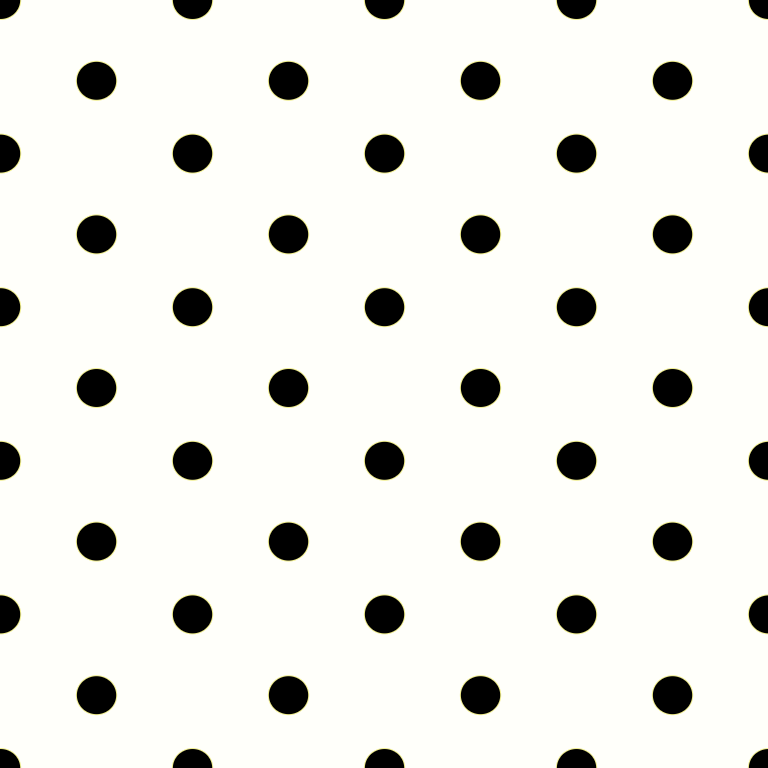
Give the GLSL for this pattern, as a WebGL 2 fragment shader.

```glsl
#version 300 es
precision highp float;

uniform vec2 u_resolution;
out vec4 fragColor;

// Layout, in canvas units
const vec2 REPEATS = vec2(4.0, 5.0);
const vec2 PATTERN_SHIFT = vec2(0.0007, 0.0);
const vec2 STAGGER = vec2(0.5, 0.474);      // second lattice, in cells
const vec2 DOT_RADII = vec2(0.0269, 0.0260);
const float RIM_WIDTH = 0.0013;

// Colours
const vec3 PAPER_COLOR = vec3(1.0, 1.0, 0.98);
const vec3 RIM_COLOR = vec3(0.94, 0.93, 0.56);
const vec3 DOT_COLOR = vec3(0.0);

// Approximate signed distance to an axis-aligned ellipse
float ellipseDistance(vec2 p, vec2 radii) {
    float k = length(p / radii);
    float slope = length(p / (radii * radii));
    return k * (k - 1.0) / max(slope, 1e-4);
}

// Offset from the nearest dot of a wrapping lattice
vec2 nearestDot(vec2 uv, vec2 cellOffset) {
    vec2 cell = fract(uv * REPEATS - cellOffset + 0.5) - 0.5;
    return cell / REPEATS;
}

float coverage(float dist, float pixel) {
    return clamp(0.5 - dist / pixel, 0.0, 1.0);
}

void main() {
    vec2 uv = gl_FragCoord.xy / u_resolution - PATTERN_SHIFT;
    float pixel = 1.0 / min(u_resolution.x, u_resolution.y);

    // Two staggered lattices of dots
    float dist = 1.0;
    for (int i = 0; i < 2; i++) {
        vec2 p = nearestDot(uv, float(i) * STAGGER);
        dist = min(dist, ellipseDistance(p, DOT_RADII));
    }

    // Rim, then the dot inside it
    vec3 color = mix(PAPER_COLOR, RIM_COLOR, coverage(dist, pixel));
    color = mix(color, DOT_COLOR, coverage(dist + RIM_WIDTH, pixel));
    fragColor = vec4(color, 1.0);
}
```
